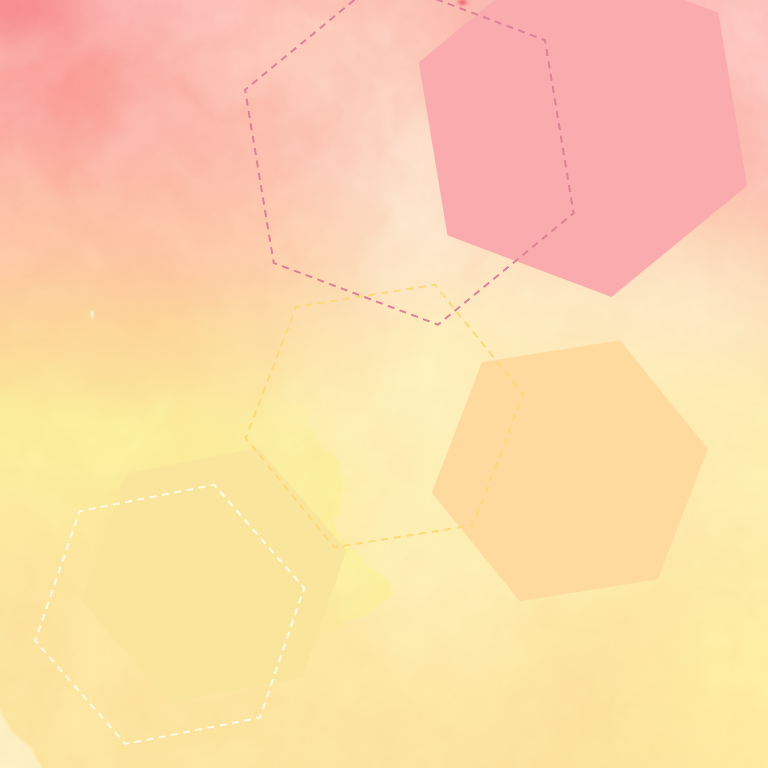
This background is drawn by a WebGL 1 fragment shader. Its source:

```glsl
precision highp float;
// Watercolour wash from coral to yellow with solid and dashed hexagons.

uniform vec2 u_resolution;

float hash(vec2 p) {
  p = fract(p * vec2(0.1031, 0.1137));
  p += dot(p, p.yx + 33.33);
  return fract((p.x + p.y) * p.x * 37.7);
}

float noise(vec2 p) {
  vec2 cell = floor(p), f = fract(p);
  f = f * f * (3.0 - 2.0 * f);
  return mix(mix(hash(cell), hash(cell + vec2(1.0, 0.0)), f.x),
             mix(hash(cell + vec2(0.0, 1.0)), hash(cell + 1.0), f.x), f.y);
}

// Layered noise centred on zero
float fbm(vec2 p) {
  float sum = 0.0, amp = 0.5;
  for (int i = 0; i < 5; i++) {
    sum += amp * (noise(p) - 0.5);
    p = mat2(1.6, 1.2, -1.2, 1.6) * p + 7.3;
    amp *= 0.5;
  }
  return sum;
}

// Soft elliptical spot
float glow(vec2 p, vec2 center, vec2 size) {
  vec2 d = (p - center) / size;
  return exp(-dot(d, d));
}

// x: signed distance to the hexagon, y: position along its side (-0.5 to 0.5)
vec2 hexagon(vec2 p, float radius, float degrees) {
  float a = mod(atan(p.y, p.x) - radians(degrees), radians(60.0)) - radians(30.0);
  vec2 q = length(p) * vec2(cos(a), sin(a));
  return vec2(q.x - radius * 0.866, q.y / radius);
}

float solidHex(vec2 p, float radius, float degrees, float px) {
  return 1.0 - smoothstep(-0.7 * px, 0.7 * px, hexagon(p, radius, degrees).x);
}

float dashedHex(vec2 p, float radius, float degrees, float dashes, float px) {
  vec2 h = hexagon(p, radius, degrees);
  float line = 1.0 - smoothstep(-0.6 * px, 0.6 * px, abs(h.x) - 0.0013);
  float wave = cos(6.2832 * dashes * (h.y + 0.5));
  return line * smoothstep(-0.45, 0.05, wave);
}

vec3 wash(vec2 uv) {
  vec2 warp = vec2(fbm(uv * 5.0), fbm(uv * 5.0 + 31.0));
  vec2 p = uv + 0.09 * warp;

  // Vertical ramp: yellow, peach, coral
  vec3 col = mix(vec3(0.99, 0.90, 0.63), vec3(0.985, 0.93, 0.61), smoothstep(0.2, 0.45, p.y));
  col = mix(col, vec3(0.99, 0.86, 0.61), smoothstep(0.45, 0.57, p.y));
  col = mix(col, vec3(0.99, 0.77, 0.64), smoothstep(0.54, 0.68, p.y));
  col = mix(col, vec3(0.985, 0.68, 0.64), smoothstep(0.65, 0.84, p.y));
  col = mix(col, vec3(0.985, 0.70, 0.69), smoothstep(0.85, 1.0, p.y));

  // Pale pools of paint
  col = mix(col, vec3(0.99, 0.79, 0.71), 0.8 * glow(p, vec2(0.42, 0.92), vec2(0.2, 0.18)));
  col = mix(col, vec3(0.99, 0.89, 0.81), 0.9 * glow(p, vec2(0.54, 0.73), vec2(0.14, 0.17)));
  col = mix(col, vec3(0.99, 0.90, 0.80), 0.9 * glow(p, vec2(0.86, 0.61), vec2(0.3, 0.12)));
  col = mix(col, vec3(0.99, 0.79, 0.76), 0.7 * glow(p, vec2(1.0, 0.92), vec2(0.18, 0.2)));
  col = mix(col, vec3(0.995, 0.95, 0.75), 0.95 * glow(p, vec2(0.56, 0.48), vec2(0.2, 0.15)));
  col = mix(col, vec3(0.995, 0.93, 0.72), 0.8 * glow(p, vec2(0.85, 0.42), vec2(0.3, 0.2)));
  col = mix(col, vec3(0.995, 0.94, 0.72), 0.8 * glow(p, vec2(0.56, 0.27), vec2(0.13, 0.14)));
  col = mix(col, vec3(1.0, 0.95, 0.64), 0.7 * glow(p, vec2(1.0, 0.1), vec2(0.16, 0.14)));

  // Yellow stain with a crisp torn right edge
  float edge = 0.44 + 0.07 * exp(-pow((uv.y - 0.235) / 0.04, 2.0))
             - 0.6 * max(uv.y - 0.4, 0.0) + 0.04 * fbm(uv * 22.0);
  float inside = edge - uv.x;
  float stain = smoothstep(-0.002, 0.004, inside) * exp(-max(inside, 0.0) * 8.0);
  stain *= smoothstep(0.15, 0.22, uv.y) * (1.0 - smoothstep(0.38, 0.5, uv.y));
  col = mix(col, vec3(0.98, 0.94, 0.59), 0.8 * stain);

  // Cream bottom left corner, red blooms along the top
  float corner = 0.052 - uv.x - 0.55 * uv.y + 0.03 * fbm(uv * 18.0);
  col = mix(col, vec3(0.995, 0.95, 0.80), 0.8 * smoothstep(0.0, 0.006, corner));
  float bloom = glow(p, vec2(0.0, 1.0), vec2(0.09, 0.06)) + 0.4 * glow(p, vec2(0.05, 0.86), vec2(0.13, 0.06));
  col = mix(col, vec3(0.96, 0.50, 0.51), 0.6 * bloom);
  col = mix(col, vec3(0.91, 0.30, 0.38), 0.7 * glow(uv, vec2(0.602, 0.997), vec2(0.006, 0.004)));

  // Pigment mottling, stronger in the coral area, and a white fleck
  float grain = fbm(uv * 9.0 + 3.0 * warp) + 0.4 * fbm(uv * 42.0);
  col += grain * vec3(0.01, 0.08, 0.09) * mix(0.6, 1.3, smoothstep(0.5, 0.9, uv.y));
  return mix(col, vec3(1.0, 0.98, 0.93), glow(uv, vec2(0.12, 0.591), vec2(0.002, 0.004)));
}

void main() {
  vec2 uv = gl_FragCoord.xy / u_resolution;
  float px = 1.0 / min(u_resolution.x, u_resolution.y);
  vec3 col = wash(uv);

  // Solid hexagons
  col = mix(col, vec3(0.98, 0.67, 0.68), solidHex(uv - vec2(0.759, 0.8385), 0.2283, 39.4, px));
  col = mix(col, vec3(1.0, 0.855, 0.62), solidHex(uv - vec2(0.742, 0.387), 0.182, 9.0, px));
  col = mix(col, vec3(0.978, 0.898, 0.61), solidHex(uv - vec2(0.279, 0.2507), 0.1755, 10.9, px));

  // Dashed outlines
  col = mix(col, vec3(0.87, 0.50, 0.59), dashedHex(uv - vec2(0.533, 0.8027), 0.2285, 39.4, 14.0, px));
  col = mix(col, vec3(0.99, 0.85, 0.48), dashedHex(uv - vec2(0.5007, 0.4583), 0.183, 9.0, 11.0, px));
  col = mix(col, vec3(1.0, 0.985, 0.91), dashedHex(uv - vec2(0.221, 0.2), 0.1784, 11.1, 11.0, px));

  gl_FragColor = vec4(clamp(col, 0.0, 1.0), 1.0);
}
```
